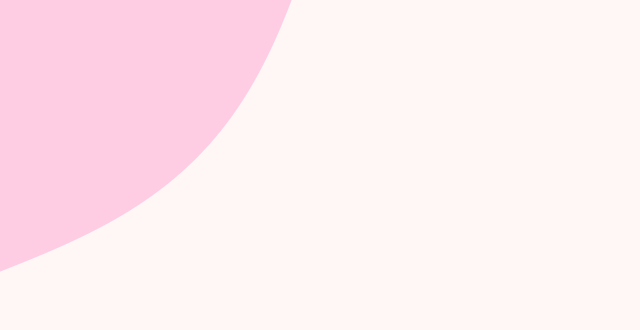
This background is drawn by a Shadertoy shader. Its source:

```glsl
// A soft pink rounded blob filling the upper left corner of a warm white field.

const vec3 WARM_WHITE = vec3(1.0, 0.969, 0.961);
const vec3 SOFT_PINK = vec3(1.0, 0.802, 0.890);

// Bulge of the blob's rim, measured along the corner diagonal.
float rimHeight(float across, float centre, float peak) {
    float d = across - centre;
    return peak - d * d * (0.3465 + d * (0.0112 - 0.0566 * d));
}

// Negative inside the blob; p is measured right and down from the top left.
float blobField(vec2 p) {
    return p.x + p.y - rimHeight(p.x - p.y, 0.1136, 1.0745);
}

// Coverage of a field's inside, smoothed over one pixel.
float coverage(float field) {
    float pixel = length(vec2(dFdx(field), dFdy(field)));
    return clamp(0.5 - field / max(pixel, 1e-5), 0.0, 1.0);
}

void mainImage(out vec4 fragColor, in vec2 fragCoord) {
    // Canvas-height units from the top left corner
    vec2 p = vec2(fragCoord.x, iResolution.y - fragCoord.y) / iResolution.y;

    // Blob over the plain field
    float blob = coverage(blobField(p));
    fragColor = vec4(mix(WARM_WHITE, SOFT_PINK, blob), 1.0);
}
```
